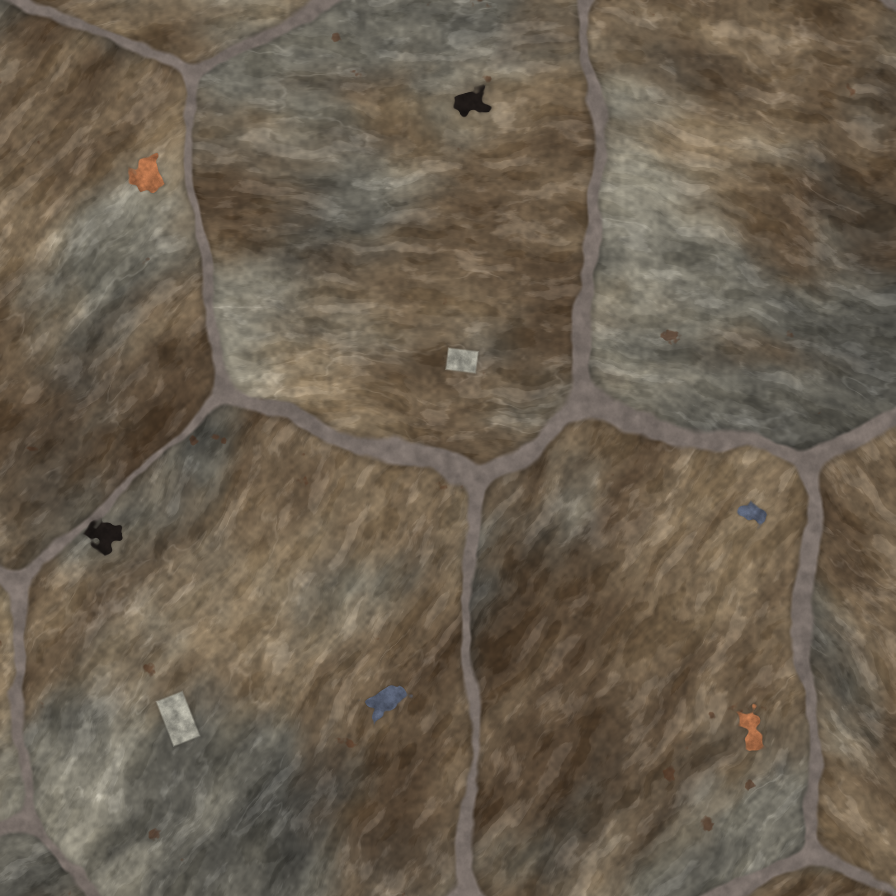
Write a three.js fragment shader that draws this texture.

```glsl
// Flagstone paving: large weathered slabs in brown and grey with mauve mortar joints.
// A staggered, jittered Voronoi grid cuts the slabs; stretched fractal noise gives
// each its own grain and stains, and a loop scatters small scraps of litter on top.
varying vec2 vUv;

float hash(vec2 p) {
  return fract(sin(dot(p, vec2(127.1, 311.7))) * 43758.5453);
}

float noise(vec2 p) {
  vec2 i = floor(p), f = fract(p);
  f = f * f * (3.0 - 2.0 * f);
  return mix(mix(hash(i), hash(i + vec2(1.0, 0.0)), f.x),
             mix(hash(i + vec2(0.0, 1.0)), hash(i + 1.0), f.x), f.y);
}

float fbm(vec2 p) {
  float sum = 0.0, amp = 0.5;
  for (int i = 0; i < 5; i++) {
    sum += amp * noise(p);
    p = mat2(1.6, 1.2, -1.2, 1.6) * p + 7.3;
    amp *= 0.5;
  }
  return sum / 0.97;
}

vec2 rotate(vec2 p, float a) {
  return vec2(cos(a) * p.x + sin(a) * p.y, cos(a) * p.y - sin(a) * p.x);
}

// Slab centre: every other row is shifted by half a slab
vec2 slabCentre(vec2 cell) {
  vec2 jitter = vec2(hash(cell + 3.1), hash(cell + 8.7)) - 0.5;
  return cell + vec2(0.5 - 0.5 * mod(cell.y, 2.0), 0.5) + 0.36 * jitter;
}

// Returns the slab id in xy and the rounded distance to its joint in z
vec3 slabs(vec2 p) {
  vec2 base = floor(p), id = base, nearest = vec2(9.0);
  for (int j = -2; j <= 2; j++)
    for (int i = -2; i <= 2; i++) {
      vec2 cell = base + vec2(float(i), float(j));
      vec2 d = slabCentre(cell) - p;
      if (dot(d, d) < dot(nearest, nearest)) { nearest = d; id = cell; }
    }
  float sum = 0.0;
  for (int j = -2; j <= 2; j++)
    for (int i = -2; i <= 2; i++) {
      vec2 cell = id + vec2(float(i), float(j));
      vec2 d = slabCentre(cell) - p;
      vec2 across = d - nearest;
      if (dot(across, across) > 0.001)
        sum += exp(-70.0 * dot(0.5 * (d + nearest), normalize(across)));
    }
  return vec3(id, -log(sum) / 70.0);
}

vec3 stone(vec2 uv, vec2 id) {
  float seed = hash(id + 5.3);
  vec2 q = rotate(uv, (hash(id + 1.9) - 0.5) * 2.2) + vec2(seed, hash(id + 2.6)) * 17.0;
  q += 0.05 * (vec2(fbm(q * 7.0), fbm(q * 7.0 + 4.0)) - 0.5);

  float stain = fbm(q * vec2(3.0, 5.0));
  float streak = fbm(q * vec2(11.0, 28.0) + 11.0);
  float tone = smoothstep(0.24, 0.76, 0.6 * stain + 0.4 * streak);
  float grey = smoothstep(0.37, 0.62, fbm(q * vec2(3.5, 5.5) + 31.0) + 0.3 * (seed - 0.5));

  vec3 brown = mix(vec3(0.31, 0.25, 0.19), vec3(0.57, 0.50, 0.40), tone);
  vec3 slate = mix(vec3(0.28, 0.275, 0.255), vec3(0.59, 0.57, 0.51), tone);
  vec3 color = mix(brown, slate, grey);

  // Short broken veins, pale flakes and dark scuffs
  float vein = 1.0 - smoothstep(0.0, 0.03, abs(fbm(q * vec2(9.0, 22.0) + 52.0) - 0.5));
  color += 0.06 * vein * smoothstep(0.52, 0.64, fbm(q * 15.0 + 23.0));
  float flake = fbm(q * vec2(22.0, 60.0) + 71.0);
  color += 0.07 * smoothstep(0.58, 0.68, flake) - 0.05 * smoothstep(0.42, 0.32, flake);

  // Rusty specks and fine grain
  float speck = smoothstep(0.79, 0.84, fbm(uv * 24.0 + 60.0));
  color = mix(color, vec3(0.32, 0.20, 0.13), 0.6 * speck);
  float grain = fbm(q * vec2(60.0, 130.0)) + 0.5 * noise(uv * 190.0) - 0.75;
  return color * (1.0 + 0.36 * grain);
}

vec3 addLitter(vec3 color, vec2 uv) {
  for (int k = 0; k < 8; k++) {
    float n = float(k), kind = mod(n, 4.0);
    vec2 slot = vec2(mod(n, 3.0), floor(n / 3.0));
    vec2 centre = (slot + 0.2 + 0.6 * vec2(hash(slot + 2.7), hash(slot + 6.1))) / 3.0;
    vec2 q = rotate(uv - centre, 6.28 * hash(slot + 9.4));
    float crumple = noise(q * 110.0 + n * 13.0);
    vec2 size = vec2(0.015 + 0.012 * hash(slot + 4.2), 0.009 + 0.008 * hash(slot + 7.8));
    vec2 box = abs(q) - size;
    float d = max(box.x, box.y) + 0.014 * (crumple - 0.4) * step(0.5, kind);

    // Paper, cloth, leaf and dark scraps take turns
    vec3 scrap = vec3(0.66, 0.65, 0.60);
    if (kind > 0.5) scrap = vec3(0.36, 0.39, 0.46);
    if (kind > 1.5) scrap = vec3(0.70, 0.45, 0.30);
    if (kind > 2.5) scrap = vec3(0.12, 0.10, 0.09);
    scrap *= 0.6 + 0.65 * fbm(q * 130.0 + n);
    color *= 1.0 - 0.15 * (1.0 - smoothstep(-0.002, 0.005, d));
    color = mix(color, scrap, 1.0 - smoothstep(-0.0015, 0.0015, d));
  }
  return color;
}

void main() {
  vec2 wobble = vec2(fbm(vUv * 5.0), fbm(vUv * 5.0 + 19.0)) - 0.5;
  vec3 slab = slabs((vUv + 0.09 * wobble) * vec2(2.2, 2.0));
  float edge = slab.z + 0.016 * (fbm(vUv * 26.0) - 0.5);
  float width = 0.008 + 0.014 * noise(vUv * 6.0 + 3.0);

  vec3 mortar = vec3(0.465, 0.425, 0.40) * (0.8 + 0.4 * fbm(vUv * 90.0));
  vec3 color = stone(vUv, slab.xy);
  color *= 1.0 - 0.16 * (1.0 - smoothstep(width, width + 0.02, edge));
  color = mix(mortar, color, smoothstep(width - 0.005, width + 0.006, edge));
  gl_FragColor = vec4(addLitter(color, vUv), 1.0);
}
```
